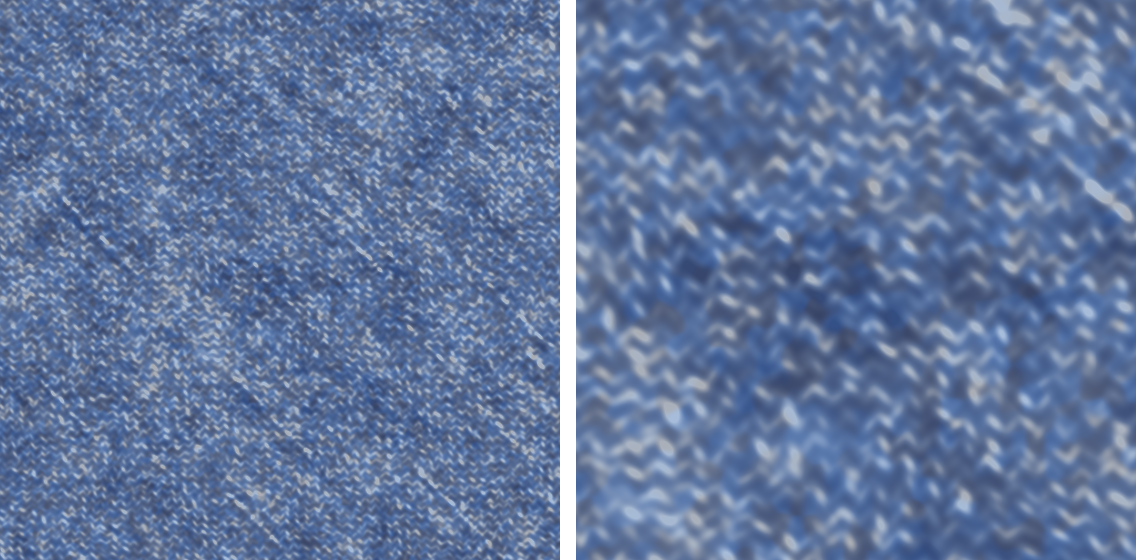
Left, the full canvas; right, a detail of the centre.
Give the GLSL for this texture, as a Shadertoy shader.

```glsl
const vec3 DEEP_INDIGO = vec3(0.21, 0.29, 0.465);
const vec3 WORN_BLUE   = vec3(0.365, 0.453, 0.612);
const vec3 PALE_THREAD = vec3(0.66, 0.71, 0.78);
const vec3 WARM_SHIFT  = vec3(0.02, -0.06, -0.16);

const vec2  STITCHES      = vec2(110.0, 71.0);    // legs across, rows up
const vec2  STITCH_SIZE   = vec2(0.0049, 0.0026); // spread along and across a leg
const float STITCH_TILT   = 0.82;
const vec2  STITCH_JITTER = vec2(0.40, 0.62);
const float DOWN_BIAS     = 0.24;                 // extra light on falling legs
const float WEAVE_GAIN    = 0.56;
const float CLOUD_GAIN    = 0.50;
const float GRAIN_GAIN    = 0.42;
const float MEAN_TONE     = 0.475;

const int   STREAKS      = 18;
const vec2  STREAK_DIR   = vec2(0.695, -0.719);
const float STREAK_WIDTH = 0.0040;
const float STREAK_GAIN  = 0.52;

float hash(vec2 p) {
    vec3 q = fract(p.xyx * 0.1031);
    q += dot(q, q.yzx + 33.33);
    return fract((q.x + q.y) * q.z);
}

vec2 hash2(vec2 p) {
    return vec2(hash(p + 17.3), hash(p + 91.7));
}

// Cellular noise: random cell values blended by distance to jittered centres
float softCells(vec2 p) {
    vec2 base = floor(p);
    float total = 0.0, weight = 0.0;
    for (int y = -1; y <= 1; y++)
    for (int x = -1; x <= 1; x++) {
        vec2 cell = base + vec2(x, y);
        vec2 d = p - cell - hash2(cell);
        float w = exp(-5.0 * dot(d, d));
        total += w * hash(cell + 5.1);
        weight += w;
    }
    return total / weight;
}

// Loose zigzags of short threads, tilted by turns down and up
float weave(vec2 uv) {
    vec2 base = floor(uv * STITCHES);
    float sum = 0.0;
    for (int y = -1; y <= 1; y++)
    for (int x = -1; x <= 1; x++) {
        vec2 cell = base + vec2(x, y);
        vec2 jitter = (hash2(cell) - 0.5) * STITCH_JITTER;
        vec2 d = uv - (cell + 0.5 + jitter) / STITCHES;
        float side = mod(cell.x, 2.0) < 0.5 ? -1.0 : 1.0;
        float tilt = side * STITCH_TILT + 0.5 * (hash(cell + 61.3) - 0.5);
        vec2 dir = vec2(cos(tilt), sin(tilt));
        vec2 q = vec2(dot(d, dir), dot(d, vec2(-dir.y, dir.x))) / STITCH_SIZE;
        float bright = mix(0.25, 1.35, hash(cell + 3.7)) * (1.0 - DOWN_BIAS * side);
        sum += bright * exp(-0.5 * dot(q, q));
    }
    return sum;
}

// Worn diagonal creases, each with a faint shadow beside it
float streaks(vec2 uv) {
    vec2 across = vec2(-STREAK_DIR.y, STREAK_DIR.x);
    float sum = 0.0;
    for (int i = 0; i < STREAKS; i++) {
        vec2 seed = vec2(float(i) * 7.0 + 2.0, 41.0);
        vec2 d = uv - hash2(seed);
        float halfLength = mix(0.05, 0.17, hash(seed + 1.9));
        float strength = mix(0.3, 1.0, hash(seed + 8.3));
        float c = dot(d, across) / STREAK_WIDTH;
        float ends = 1.0 - smoothstep(0.4, 1.0, abs(dot(d, STREAK_DIR)) / halfLength);
        float shadow = exp(-0.4 * (c + 2.6) * (c + 2.6));
        sum += strength * ends * (exp(-c * c) - 0.4 * shadow);
    }
    return sum;
}

void mainImage(out vec4 fragColor, in vec2 fragCoord) {
    vec2 uv = fragCoord / iResolution.y;

    // Slightly uneven cloth
    vec2 cloth = uv + 0.0030 * sin(uv.yx * vec2(23.0, 31.0) + 2.0 * sin(uv * 17.0));
    float threads = weave(cloth);

    // Fading in patches and along the diagonal
    float cloud = 0.5 * softCells(uv * vec2(14.0, 15.0))
                + 0.5 * softCells(uv * vec2(32.0, 34.0) + 40.0);
    vec2 diagonal = vec2(dot(uv, STREAK_DIR), dot(uv, vec2(-STREAK_DIR.y, STREAK_DIR.x)));
    float grain = 0.5 * softCells(diagonal * vec2(11.0, 55.0) + 80.0)
                + 0.5 * softCells(diagonal * vec2(40.0, 100.0) + 130.0);

    float tone = MEAN_TONE
               + WEAVE_GAIN * (threads - 0.5)
               + CLOUD_GAIN * (cloud - 0.5)
               + GRAIN_GAIN * (grain - 0.5)
               + STREAK_GAIN * streaks(uv) * (0.35 + threads);

    // Dye ramp with a warm to cool drift
    vec3 color = mix(DEEP_INDIGO, WORN_BLUE, clamp(2.0 * tone, 0.0, 1.0));
    color = mix(color, PALE_THREAD, clamp(2.0 * tone - 1.0, 0.0, 1.0));
    color += WARM_SHIFT * (softCells(uv * 100.0 + 20.0) - 0.5);
    fragColor = vec4(color, 1.0);
}
```
